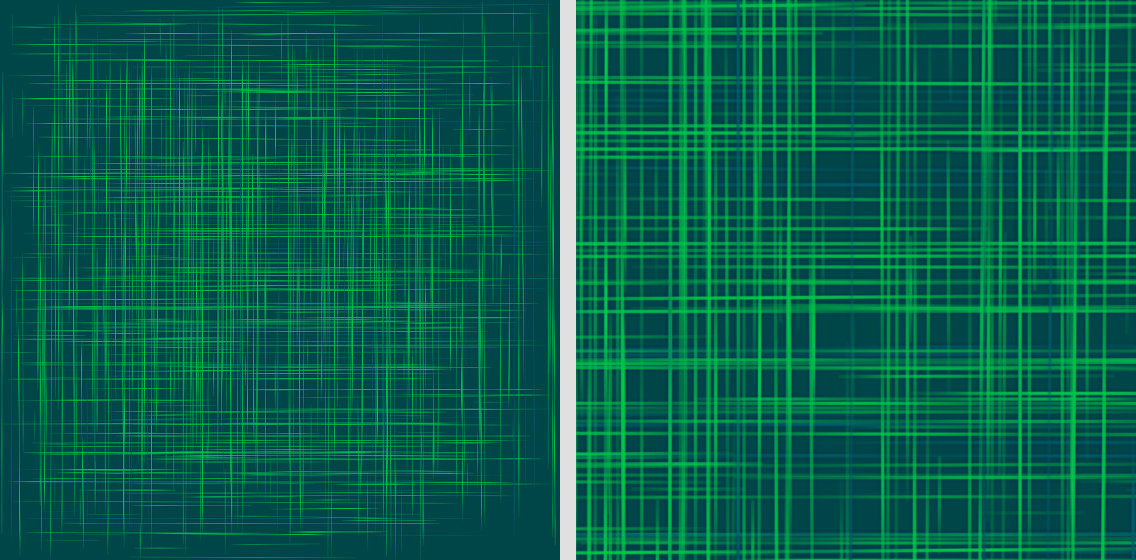
Left, the full canvas; right, a detail of the centre.
This pattern is drawn by a three.js fragment shader. Its source:

```glsl
// Woven mesh of fine green strands on dark teal, thinning toward the border.
// Each axis is split into narrow lanes; every lane scatters hashed segments
// with a slight tilt, tapered ends and sine-modulated brightness.
#define LANES 64.0
#define STRANDS 7
#define HALF_WIDTH 0.0016
#define SHADOW_WIDTH 0.0042
#define SHADOW_DEPTH 0.035
#define MIN_LENGTH 0.06
#define MAX_LENGTH 0.92
#define MAX_SLOPE 0.009
#define BLUE_SHARE 0.14
#define GROUND vec3(0.0, 0.275, 0.285)
#define GREEN vec3(0.0, 0.80, 0.29)
#define BLUE vec3(0.0, 0.37, 0.42)

varying vec2 vUv;

vec4 hash4(vec2 p) {
  vec4 q = fract(p.xyxy * vec4(0.1031, 0.1030, 0.0973, 0.1099));
  q += dot(q, q.wzxy + 33.33);
  return fract((q.xxyz + q.yzzw) * q.zywx);
}

// Lays strands running along p.x over the colour; shade gathers their shadows.
void weave(vec2 p, float seed, inout vec3 color, inout float shade) {
  float home = floor(p.y * LANES);
  for (int j = -1; j <= 1; j++) {
    float lane = home + float(j);
    if (lane < 0.0 || lane >= LANES) continue;

    // Lanes vary in density and are sparser near the border.
    float center = (lane + 0.5) / LANES;
    float border = min(center, 1.0 - center);
    float density = mix(0.4, 1.0, smoothstep(0.0, 0.18, border));
    density *= mix(0.55, 1.15, hash4(vec2(lane + 7.0, seed + 91.0)).x);

    for (int i = 0; i < STRANDS; i++) {
      vec2 id = vec2(lane + 3.0, seed + float(i) * 5.37);
      vec4 place = hash4(id);
      vec4 look = hash4(id + 217.3);
      if (place.w > density) continue;

      // Segment extent, kept inside the canvas.
      float len = mix(MIN_LENGTH, MAX_LENGTH, place.x * place.x);
      float along = p.x - place.y * (1.0 - len);
      float tilt = look.x * 2.0 - 1.0;
      float slope = MAX_SLOPE * tilt * tilt * tilt;
      float d = abs(p.y - (lane + place.z) / LANES - slope * (along - 0.5 * len));

      // Tapered ends and slow swells of brightness.
      float inside = min(along, len - along);
      float taper = smoothstep(0.0, 0.05, inside) * 0.75
                  + smoothstep(0.0, 0.002, inside) * 0.25;
      float swell = 0.7 + 0.3 * sin(p.x * mix(12.0, 45.0, look.y) + look.z * 6.283);
      float strength = taper * swell * mix(0.45, 1.0, look.w);

      float core = 1.0 - smoothstep(0.2, 1.0, d / HALF_WIDTH);
      vec3 tint = fract(look.w * 17.0) < BLUE_SHARE ? BLUE : GREEN;
      color = mix(color, tint, core * strength);
      shade += (1.0 - smoothstep(0.3, 1.0, d / SHADOW_WIDTH)) * (1.0 - core) * strength;
    }
  }
}

void main() {
  vec3 color = GROUND;
  float shade = 0.0;
  weave(vUv, 11.0, color, shade);
  weave(vUv.yx, 173.0, color, shade);

  // Thin dark margins sharpen the strands against the ground.
  color.g -= SHADOW_DEPTH * min(shade, 1.0);
  gl_FragColor = vec4(color, 1.0);
}
```
